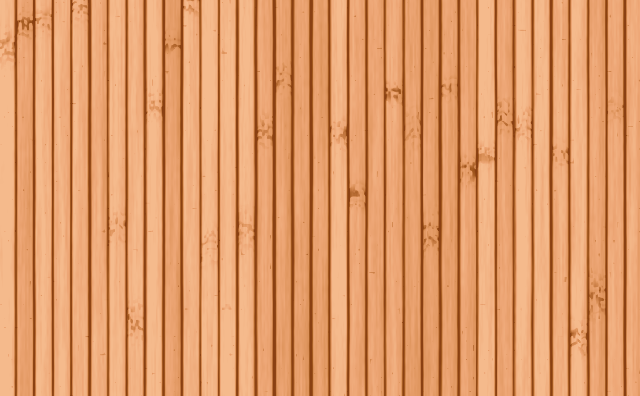
A Shadertoy shader for this texture:

```glsl
// Bamboo matting: upright slats side by side, split by dark soft grooves.
// Each slat gets a hashed tone, stretched noise for grain and often a mottled
// growth node; all of it adds up to one shade that indexes a colour ramp.

const float SLATS = 34.67;        // slats across the canvas
const float FIRST_OFFSET = 0.14;  // part of the first slat cut off at the left
const float NODE_CHANCE = 0.76;

float hash(vec2 p) {
    vec3 q = fract(vec3(p.xyx) * 0.1031);
    q += dot(q, q.yzx + 33.33);
    return fract((q.x + q.y) * q.z);
}

float noise(vec2 p) {
    vec2 i = floor(p), f = fract(p);
    f = f * f * (3.0 - 2.0 * f);
    return mix(mix(hash(i), hash(i + vec2(1, 0)), f.x),
               mix(hash(i + vec2(0, 1)), hash(i + vec2(1, 1)), f.x), f.y);
}

// Wood colour for a shade from 0 (groove) to 5 (highlight)
vec3 woodRamp(float shade) {
    vec3 c = vec3(0.54, 0.25, 0.07);
    c = mix(c, vec3(0.64, 0.35, 0.12), clamp(shade, 0.0, 1.0));
    c = mix(c, vec3(0.77, 0.47, 0.25), clamp(shade - 1.0, 0.0, 1.0));
    c = mix(c, vec3(0.87, 0.58, 0.36), clamp(shade - 2.0, 0.0, 1.0));
    c = mix(c, vec3(0.93, 0.65, 0.46), clamp(shade - 3.0, 0.0, 1.0));
    return mix(c, vec3(0.96, 0.73, 0.55), clamp(shade - 4.0, 0.0, 1.0));
}

// Vertical fibres: broad streaks, fine streaks and short flecks
float grain(vec2 p, float id) {
    vec2 q = p + vec2(id * 7.0, id * 3.7);
    float broad = noise(q * vec2(4.0, 5.0)) - 0.5;
    float fine = noise(q * vec2(11.0, 14.0)) - 0.5;
    float flecks = noise(q * vec2(13.0, 90.0)) - 0.5;
    return 0.7 * broad + 0.75 * fine + 0.35 * flecks;
}

// Darkening by a growth node: dashes, two bent ridges and a brown tint
float nodeMark(float x, float dy, float id, float size) {
    float bend = dy + 0.012 * (x - 0.5) * (x - 0.5);
    bend += 0.005 * (noise(vec2(x * 5.0, id * 9.1)) - 0.5);
    float band = exp(-pow(bend / size, 2.0));
    float dashes = noise(vec2(x * 7.0 + id * 5.3, bend * 190.0));
    dashes = smoothstep(0.5, 0.8, dashes);
    float ridges = exp(-pow((bend - 0.3 * size) / 0.0022, 2.0))
                 + 0.6 * exp(-pow((bend + 0.5 * size) / 0.002, 2.0));
    float broken = noise(vec2(x * 6.0, id * 4.3 + bend * 60.0));
    return band * (2.2 * dashes + 0.3) + ridges * broken * 0.9;
}

// Groove centred on each whole number; depth and width vary by groove
float groove(float s, float y) {
    float id = floor(s + 0.5);
    float wobble = 0.025 * (noise(vec2(id * 8.3, y * 9.0)) - 0.5);
    float d = abs(s - id + wobble);
    float width = mix(0.12, 0.18, hash(vec2(id, 5.0)));
    float depth = mix(3.5, 4.9, hash(vec2(id, 6.0)));
    return depth * (1.0 - smoothstep(0.0, width, d));
}

void mainImage(out vec4 fragColor, in vec2 fragCoord) {
    vec2 p = fragCoord / iResolution.x;
    float height = iResolution.y / iResolution.x;
    float s = p.x * SLATS + FIRST_OFFSET;
    float id = floor(s), x = fract(s);

    // Slat body: own tone, rounded and lit a little from the left
    float shade = mix(3.3, 4.85, hash(vec2(id, 1.0)));
    shade += 0.35 * (0.5 - x) + 0.25 - 1.6 * pow(abs(x - 0.45), 2.0);
    shade += grain(vec2(x, p.y), id);

    // Node at a random height on most slats
    float nodeY = height * hash(vec2(id, 2.0));
    float size = mix(0.013, 0.027, hash(vec2(id, 3.0)));
    float hasNode = step(hash(vec2(id, 4.0)), NODE_CHANCE);
    float strength = mix(0.55, 1.15, hash(vec2(id, 7.0)));
    shade -= hasNode * strength * nodeMark(x, p.y - nodeY, id, size);

    // Rare dark specks, then the grooves
    shade -= 1.6 * smoothstep(0.93, 1.0, noise(vec2(s * 5.0, p.y * 140.0)));
    shade -= groove(s, p.y);

    fragColor = vec4(woodRamp(shade), 1.0);
}
```
